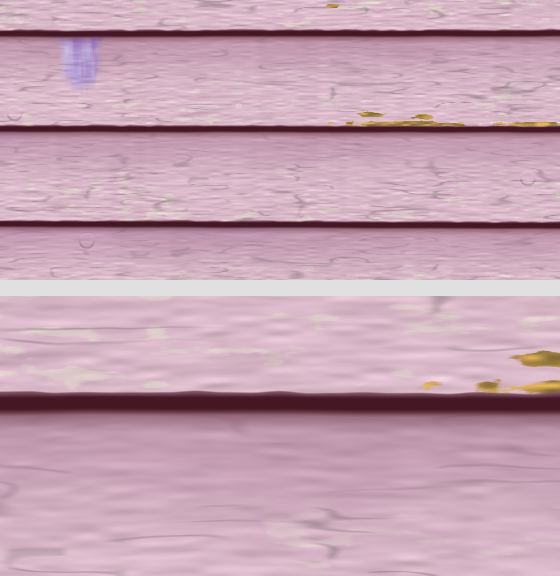
Top: the whole. Bottom: its middle third, enlarged.
Write a Shadertoy shader that draws this texture.

```glsl
// Weathered pink clapboard siding with shadowed seams, a violet stain and chipped paint.

const vec3 PAINT = vec3(0.86, 0.735, 0.795);
const vec3 SHADE = vec3(0.74, 0.58, 0.67);
const vec3 LIP = vec3(0.51, 0.33, 0.39);
const vec3 SEAM = vec3(0.27, 0.09, 0.14);
const vec3 VIOLET = vec3(0.57, 0.42, 0.74);
const vec3 PALE_VIOLET = vec3(0.80, 0.76, 0.90);
const vec3 OCHRE = vec3(0.66, 0.52, 0.22);
const vec3 CREAM = vec3(0.88, 0.84, 0.80);

const float PITCH = 0.3415;      // board height
const float FIRST_SEAM = 0.203;  // height of the lowest seam

float hash(vec2 p) {
    return fract(sin(dot(p, vec2(127.1, 311.7))) * 43758.5);
}

float noise(vec2 p) {
    vec2 i = floor(p), f = fract(p);
    f = f * f * (3.0 - 2.0 * f);
    return mix(mix(hash(i), hash(i + vec2(1, 0)), f.x),
               mix(hash(i + vec2(0, 1)), hash(i + vec2(1, 1)), f.x), f.y);
}

float fbm(vec2 p) {
    float sum = 0.0, amp = 0.5;
    for (int i = 0; i < 4; i++) {
        sum += amp * noise(p);
        p = p * 2.03 + 17.3;
        amp *= 0.5;
    }
    return sum;
}

// Height of the wood grain, stretched along the board
float grain(vec2 p, float id) {
    p.y += 0.022 * fbm(p * vec2(3.0, 7.0) + id * 9.0);
    return 0.6 * fbm(p * vec2(9.0, 55.0) + id * 31.0)
         + 0.4 * noise(p * vec2(26.0, 115.0) + id * 13.0);
}

// Thin dark splits that come and go along the grain
float splits(vec2 p, float id) {
    p.y += 0.018 * fbm(p * vec2(5.0, 9.0) + id * 5.0);
    float n = noise(p * vec2(8.0, 65.0) + id * 41.0);
    float patches = smoothstep(0.45, 0.75, noise(p * vec2(14.0, 38.0) + id * 7.0));
    return smoothstep(0.12, 0.0, abs(n - 0.5)) * patches;
}

// Ragged flake of missing paint
float chip(vec2 p, vec2 centre, vec2 size) {
    float ragged = 1.5 * (fbm(p * vec2(28.0, 90.0)) - 0.45);
    return smoothstep(1.1, 0.85, length((p - centre) / size) + ragged);
}

// Streaky stain that runs down from a seam: x = coverage, y = strength of hue
vec2 stain(vec2 p, vec2 top) {
    vec2 q = p - top;
    float streak = fbm(vec2(p.x * 60.0, p.y * 7.0));
    float halfWidth = 0.065 + 0.025 * smoothstep(-0.06, 0.0, q.y);
    float side = abs(q.x + 0.03 * (fbm(p * 25.0) - 0.5)) - halfWidth;
    float foot = -0.215 + 12.0 * q.x * q.x + 0.07 * (streak - 0.5);
    float cover = smoothstep(0.014, -0.02, side) * smoothstep(foot - 0.015, foot + 0.05, q.y);
    float hue = 0.35 + 3.5 * q.x + 0.9 * (streak - 0.45) + 0.6 * smoothstep(-0.07, 0.0, q.y);
    return vec2(cover * 0.9, clamp(hue, 0.0, 1.0));
}

// Faint raised rim of a knot: dark below, light above
float knot(vec2 q, float radius) {
    float rim = smoothstep(0.007, 0.0, abs(length(q) - radius));
    return rim * (0.4 + 0.6 * noise(q * 60.0 + 8.0)) * clamp(q.y / radius - 0.3, -1.0, 0.5);
}

void mainImage(out vec4 fragColor, in vec2 fragCoord) {
    vec2 p = fragCoord / iResolution.y;
    float px = 1.0 / (iResolution.y * PITCH);

    // Board index and height within it, with a slight tilt and wobble
    float y = p.y + 0.004 * (p.x - 1.0) * (1.0 - 1.4 * p.y);
    y += 0.002 * (noise(vec2(p.x * 9.0, floor(p.y * 6.0 / 2.05))) - 0.5);
    float v = (y - FIRST_SEAM) / PITCH;
    float id = floor(v), f = v - id;

    // Paint, darker toward the top of each board
    float blotch = fbm(p * vec2(4.0, 9.0) + id * 3.0) - 0.47;
    float brush = noise(vec2(p.x * 32.0, p.y * 3.0 + id * 8.0)) - 0.5;
    vec3 col = mix(PAINT, SHADE, clamp(0.85 * smoothstep(0.35, 1.0, f) + 0.45 * blotch + 0.08, 0.0, 1.0));
    col += 0.022 * brush;

    // Worn cream flecks on the lower half
    float worn = fbm(p * vec2(20.0, 75.0) + 4.0) + 0.5 * blotch;
    col = mix(col, CREAM, 0.6 * smoothstep(0.58, 0.72, worn) * smoothstep(0.75, 0.3, f));

    // Stain sits on one board only
    vec2 spill = stain(p, vec2(0.286, 0.88)) * step(abs(id - 1.0), 0.5);
    col = mix(col, mix(PALE_VIOLET, VIOLET, spill.y), spill.x);

    // Relief of the grain, splits and one knot per board
    float rough = mix(1.0, 0.5, smoothstep(0.3, 0.9, f));
    float relief = grain(p, id) - grain(p + vec2(0.0, 0.005), id);
    col += 0.28 * rough * relief;
    col *= 1.0 - 0.17 * rough * splits(p, id);
    vec2 knotAt = vec2(mod(1.885 - 0.129 * id + 0.296 * id * id, 2.0), 0.477 - 0.33 * id);
    col += 0.16 * knot(vec2(p.x - knotAt.x, (f - knotAt.y) * PITCH), 0.025);

    // Chipped paint: strips on the board edge, flakes above them
    float bare = chip(p, vec2(1.19, 0.977), vec2(0.022, 0.007));
    for (float i = 0.0; i < 2.0; i++) {
        bare = max(bare, chip(p, vec2(1.43 + 0.48 * i, 0.557), vec2(0.21 - 0.09 * i, 0.011 - 0.003 * i)));
        bare = max(bare, chip(p, vec2(1.32 + 0.19 * i, 0.591 - 0.009 * i), vec2(0.055 - 0.02 * i, 0.009)));
    }
    col = mix(col, OCHRE * (0.7 + 0.7 * noise(p * vec2(40.0, 150.0))), 0.9 * bare);

    // Seam: soft shadow, dark gap, then the lip of the board above
    col = mix(col, LIP, 0.75 * smoothstep(0.87, 0.96, f));
    col = mix(col, SEAM, smoothstep(0.935, 0.968, f));
    float lipHeight = 0.022 + 0.012 * (noise(vec2(p.x * 30.0, id)) - 0.5);
    vec3 lip = mix(SEAM, LIP, smoothstep(0.0, lipHeight, f));
    col = mix(lip, col, smoothstep(lipHeight - px, lipHeight + px, f));

    fragColor = vec4(clamp(col, 0.0, 1.0), 1.0);
}
```
